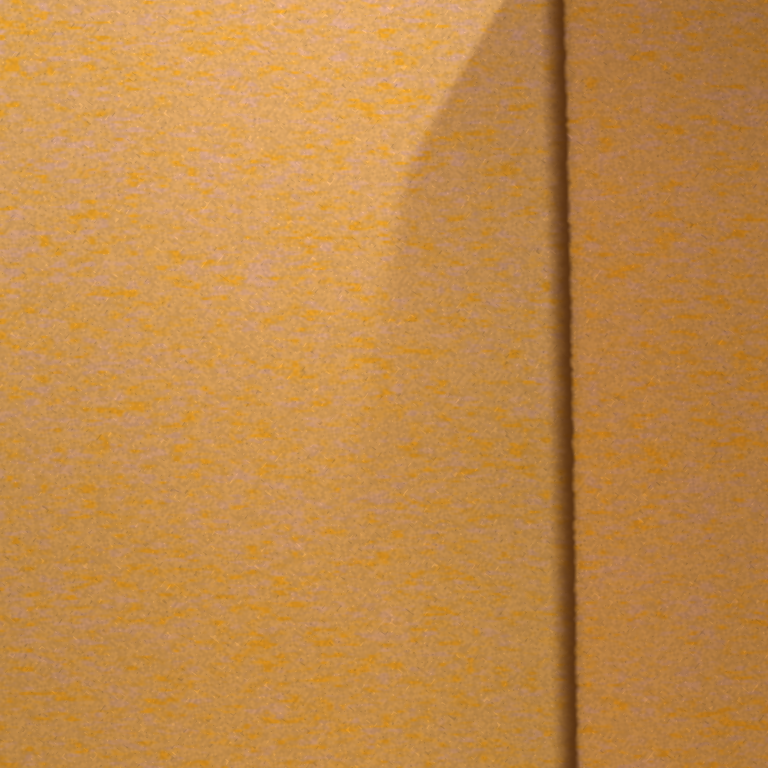
Give the GLSL for this texture, as a Shadertoy shader.

```glsl
// Ochre flecked fabric with a soft slanted shadow and a dark vertical seam.

const vec3 LIT_TOP = vec3(0.89, 0.67, 0.41);
const vec3 LIT_BOTTOM = vec3(0.765, 0.55, 0.285);
const vec3 PANEL_TOP = vec3(0.69, 0.475, 0.25);
const vec3 PANEL_BOTTOM = vec3(0.70, 0.485, 0.245);
const vec3 SEAM_COLOR = vec3(0.32, 0.17, 0.05);
const vec3 SHADOW_TINT = vec3(0.82, 0.775, 0.74);
const vec3 YELLOW_TINT = vec3(1.06, 0.97, 0.28);
const vec3 LILAC_TINT = vec3(0.98, 1.00, 1.55);

const vec2 FLECK_SCALE = vec2(52.0, 150.0);   // cells across the canvas
const vec2 FIBRE_SCALE = vec2(110.0, 260.0);
const float GRAIN_SCALE = 290.0;
const float GRAIN_AMOUNT = 0.11;
const float SPECK_AMOUNT = 0.10;
const float SEAM_WIDTH = 0.036;
const float SEAM_DEPTH = 0.90;

float hash(vec2 p) {
    vec3 q = fract(vec3(p.xyx) * 0.1031);
    q += dot(q, q.yzx + 33.33);
    return fract((q.x + q.y) * q.z);
}

float noise(vec2 p) {
    vec2 cell = floor(p);
    vec2 f = fract(p);
    f = f * f * (3.0 - 2.0 * f);
    float low = mix(hash(cell), hash(cell + vec2(1.0, 0.0)), f.x);
    float high = mix(hash(cell + vec2(0.0, 1.0)), hash(cell + vec2(1.0, 1.0)), f.x);
    return mix(low, high, f.y);
}

// Horizontal strands: short streaks broken up by finer fibres
float strands(vec2 p, float seed) {
    return 0.60 * noise(p * FLECK_SCALE + seed)
         + 0.40 * noise(p * FIBRE_SCALE + seed * 1.7);
}

float seamEdge(float y) {
    return 0.752 - 0.0165 * pow(y, 1.3);
}

// Straight slant above, bending into a steeper line below
float shadowEdge(float y) {
    float slant = 0.655 - 0.60 * (1.0 - y);
    float steep = 0.40 + 0.16 * y;
    float gap = slant - steep;
    return 0.5 * (slant + steep + sqrt(gap * gap + 0.0004));
}

// Main cloth with the shadow falling to the right of its edge
vec3 litCloth(vec2 uv) {
    vec3 color = mix(LIT_BOTTOM, LIT_TOP, smoothstep(0.05, 1.1, uv.y));
    float blur = mix(0.040, 0.008, smoothstep(0.3, 0.95, uv.y));
    float edge = shadowEdge(uv.y);
    float shadow = smoothstep(edge - blur, edge + blur, uv.x);
    float depth = 0.25 * smoothstep(0.18, 0.45, uv.y) + 0.65 * smoothstep(0.45, 1.0, uv.y);
    color *= mix(vec3(1.0), SHADOW_TINT, shadow * depth);
    color *= 1.0 - 0.07 * smoothstep(0.45, 0.74, uv.x);
    color *= 1.0 - 0.05 * smoothstep(0.35, 0.0, uv.x);
    return color;
}

// Side panel, dimming toward its outer upper corner
vec3 sidePanel(vec2 uv) {
    vec3 color = mix(PANEL_BOTTOM, PANEL_TOP, uv.y);
    color *= 1.03 - 0.06 * smoothstep(0.76, 1.0, uv.x);
    return color * (1.0 - 0.07 * smoothstep(0.7, 1.0, uv.y) * uv.x);
}

vec3 weave(vec3 color, vec2 uv) {
    vec2 p = uv + vec2(0.0, 0.008 * noise(uv * 5.0));
    float cluster = 0.10 * (noise(uv * vec2(9.0, 17.0) + 5.0) - 0.5);
    float yellow = strands(p, 11.0) + cluster;
    float lilac = strands(p, 57.0) - cluster;
    color *= mix(vec3(1.0), LILAC_TINT, 0.60 * smoothstep(0.48, 0.85, lilac));
    color *= mix(vec3(1.0), YELLOW_TINT, 0.36 * smoothstep(0.42, 0.75, yellow));
    color *= mix(vec3(1.0), YELLOW_TINT, 0.60 * smoothstep(0.68, 0.86, yellow));

    // Fine grain on rotated axes, with faint dark and pale specks
    vec2 turned = mat2(0.8, 0.6, -0.6, 0.8) * uv;
    float grain = noise(turned * GRAIN_SCALE + 400.0) - 0.5;
    float speck = noise(turned * GRAIN_SCALE * 0.8 + 791.0);
    color *= 1.0 + GRAIN_AMOUNT * grain;
    color *= 1.0 - SPECK_AMOUNT * smoothstep(0.86, 1.0, speck);
    return color * (1.0 + SPECK_AMOUNT * smoothstep(0.14, 0.0, speck));
}

void mainImage(out vec4 fragColor, in vec2 fragCoord) {
    vec2 uv = fragCoord / iResolution.xy;
    float fray = 0.003 * (noise(uv * vec2(90.0, 160.0)) - 0.5);
    float d = uv.x - seamEdge(uv.y) + fray;
    float side = smoothstep(-0.004, 0.004, d);

    vec3 color = weave(mix(litCloth(uv), sidePanel(uv), side), uv);

    // Seam: gradual falloff on the left, crisper fold on the right
    float crease = smoothstep(-SEAM_WIDTH, -0.002, d) * (1.0 - side);
    color = mix(color, SEAM_COLOR, SEAM_DEPTH * crease);
    color *= 1.0 - 0.08 * smoothstep(0.014, 0.0, d) * side;

    fragColor = vec4(clamp(color, 0.0, 1.0), 1.0);
}
```
